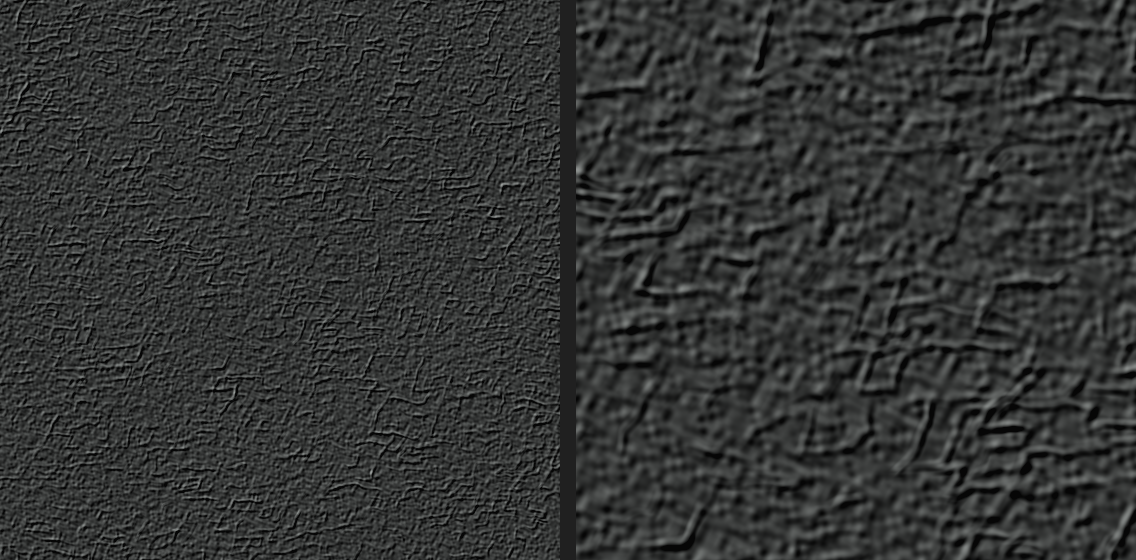
Left: the whole. Right: its middle third, enlarged.
Give the GLSL for this texture, as a Shadertoy shader.

```glsl
// Dark embossed leather: fine pebbled grain crossed by broken, stepped creases.

const vec3 LEATHER_TINT = vec3(0.985, 1.015, 1.0);
const float BASE_TONE = 0.212;
const vec2 TO_LIGHT = vec2(-0.6, 0.8);
const float RELIEF_STEP = 0.0024;
const float CREASE_WIDTH = 0.0072;

float hash(vec2 cell) {
    uvec2 k = uvec2(ivec2(cell) + 4096);
    uint h = k.x * 1597334677u ^ k.y * 3812015801u;
    h = (h ^ (h >> 15)) * 2246822519u;
    h = (h ^ (h >> 13)) * 3266489917u;
    return float((h ^ (h >> 16)) >> 8) / 16777216.0;
}

float noise(vec2 p) {
    vec2 cell = floor(p);
    vec2 f = fract(p);
    f = f * f * (3.0 - 2.0 * f);
    float low = mix(hash(cell), hash(cell + vec2(1, 0)), f.x);
    float high = mix(hash(cell + vec2(0, 1)), hash(cell + vec2(1, 1)), f.x);
    return mix(low, high, f.y);
}

vec2 rotate(vec2 p, float angle) {
    float c = cos(angle);
    float s = sin(angle);
    return vec2(c * p.x - s * p.y, s * p.x + c * p.y);
}

vec2 wobble(vec2 p, float frequency, float amount) {
    vec2 q = p * frequency;
    return amount * (vec2(noise(q + 17.3), noise(q + 91.7)) - 0.5);
}

// Outlines of randomly filled cells on a slanted grid, as thin ridges.
float creases(vec2 p, vec2 frequency, float seed) {
    vec2 slanted = vec2(p.x - 0.45 * p.y, p.y - 0.07 * p.x);
    vec2 q = slanted * frequency + seed;
    vec2 cell = floor(q);
    vec2 halfEdge = 0.5 * CREASE_WIDTH * frequency;
    vec2 f = smoothstep(0.5 - halfEdge, 0.5 + halfEdge, fract(q));
    float a = step(0.5, hash(cell));
    float b = step(0.5, hash(cell + vec2(1, 0)));
    float c = step(0.5, hash(cell + vec2(0, 1)));
    float d = step(0.5, hash(cell + vec2(1, 1)));
    float fill = mix(mix(a, b, f.x), mix(c, d, f.x), f.y);
    float ridge = 4.0 * fill * (1.0 - fill);
    float gaps = smoothstep(0.25, 0.68, noise(p * 46.0 + seed));
    float patches = mix(0.45, 1.0, smoothstep(0.3, 0.65, noise(p * 12.0 + seed)));
    return ridge * gaps * patches;
}

float creaseHeight(vec2 p) {
    vec2 q = p + wobble(p, 7.0, 0.025) + wobble(p, 26.0, 0.011) + wobble(p, 90.0, 0.0045);
    return creases(q, vec2(29.0, 53.0), 5.2) + 0.8 * creases(q, vec2(45.0, 74.0), 48.6);
}

float grainHeight(vec2 p) {
    return noise(rotate(p, 0.5) * 212.0) + 0.4 * noise(rotate(p, 1.2) * 135.0 + 33.0);
}

void mainImage(out vec4 fragColor, in vec2 fragCoord) {
    vec2 p = fragCoord / min(iResolution.x, iResolution.y);
    vec2 offset = TO_LIGHT * RELIEF_STEP;

    // Slopes facing the light brighten; slopes facing away darken.
    float grain = grainHeight(p - offset) - grainHeight(p + offset);
    float crease = creaseHeight(p - offset) - creaseHeight(p + offset);
    float creaseLight = 0.16 * max(crease, 0.0) + 0.22 * min(crease, 0.0);

    // Broad, faint unevenness of the dye.
    float mottle = 0.015 * (noise(p * 5.0 + 8.0) - 0.5);
    float tone = BASE_TONE + mottle + 0.225 * grain + creaseLight;
    fragColor = vec4(LEATHER_TINT * clamp(tone, 0.025, 0.6), 1.0);
}
```
